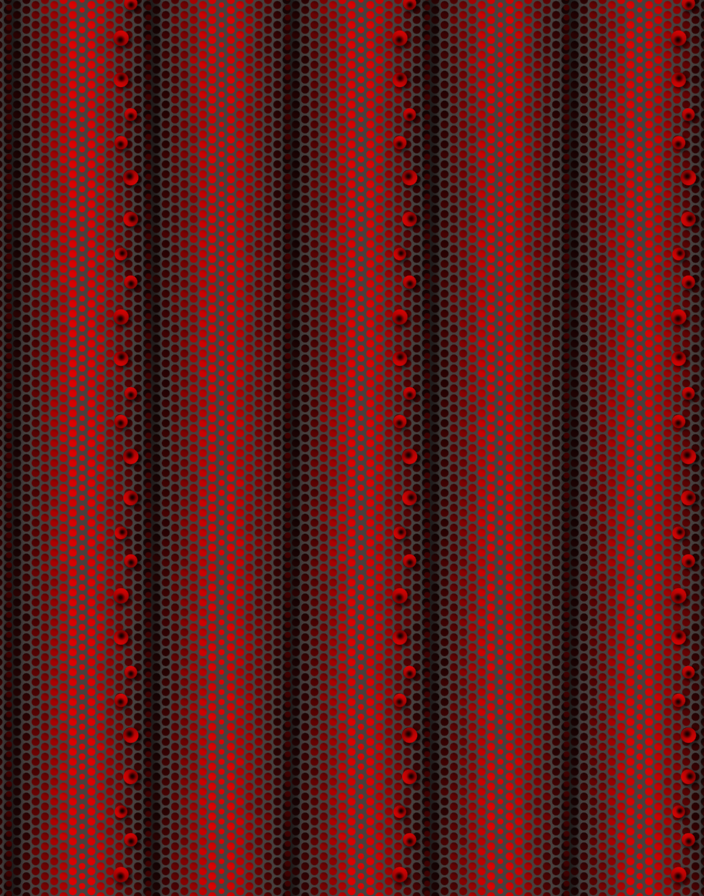
A Shadertoy shader for this pattern:

```glsl
// Ribbed bands of staggered red dots on grey, with strings of hollow beads.
#define TILES_ACROSS 2.525
#define BAND_CENTER 0.2945
#define COLUMNS 30.0
#define ROWS 28.0
#define DOT_RADIUS 0.0143
#define WOBBLE 0.1
#define BEADS 8
#define BEAD_LEAN 180
#define GROUND vec3(0.275, 0.25, 0.245)
#define DARK_DOT vec3(0.085, 0.01, 0.01)
#define BRIGHT_DOT vec3(0.86, 0.006, 0.006)
#define BEAD_RED vec3(0.76, 0.012, 0.012)

const float TAU = 6.2831853;

float hash(vec2 p) {
    vec3 q = fract(p.xyx * vec3(0.1031, 0.103, 0.0973));
    q += dot(q, q.yzx + 33.33);
    return fract((q.x + q.y) * q.z);
}

// Gradient noise that repeats after `period` lattice cells
float cornerSlope(vec2 cell, vec2 offset, float period) {
    float angle = TAU * hash(mod(cell, period) + 3.0);
    return dot(vec2(cos(angle), sin(angle)), offset);
}

float gradientNoise(vec2 p, float period) {
    vec2 i = floor(p), f = fract(p);
    vec2 w = f * f * f * (f * (f * 6.0 - 15.0) + 10.0);
    vec2 e = vec2(1.0, 0.0);
    float low = mix(cornerSlope(i, f, period), cornerSlope(i + e, f - e, period), w.x);
    float high = mix(cornerSlope(i + e.yx, f - e.yx, period),
                     cornerSlope(i + 1.0, f - 1.0, period), w.x);
    return mix(low, high, w.y);
}

float disc(float dist, float radius, float soft) {
    return clamp(0.5 + (radius - dist) / soft, 0.0, 1.0);
}

// 0 on the bright ridge of a band, 1 in the dark seam between bands
float seamDistance(float x) {
    float band = 2.0 * (x - BAND_CENTER);
    return 2.0 * abs(band - round(band));
}

// Steep fall beside the ridge, a mid-red plateau, then a dark seam
vec3 dotColor(float depth) {
    float fall = 0.42 * smoothstep(0.08, 0.55, depth) + 0.58 * smoothstep(0.4, 1.0, depth);
    return mix(BRIGHT_DOT, DARK_DOT, fall);
}

vec3 drawDots(vec3 color, vec2 t, float soft) {
    float column = round((t.x - BAND_CENTER) * COLUMNS);
    float stagger = 0.5 * mod(column, 2.0);
    float row = round(t.y * ROWS - stagger);
    vec2 center = vec2(BAND_CENTER + column / COLUMNS, (row + stagger) / ROWS);
    vec2 local = (t - center) / DOT_RADIUS;

    float wave = gradientNoise(center * 8.0, 8.0);
    float grain = hash(vec2(mod(column, COLUMNS), mod(row, ROWS))) - 0.5;
    float seam = seamDistance(center.x);
    float depth = seam + WOBBLE * (wave + grain);

    // Dots shrink along the ridge and sink into shade towards the seam
    float ridge = 1.0 - smoothstep(0.0, 0.12, seam);
    float radius = DOT_RADIUS * (1.0 - ridge * (0.27 + 0.25 * wave));
    float shade = 1.0 - 0.4 * seam * smoothstep(0.0, 1.0, -local.y + 0.4 * local.x);
    float mask = disc(length(t - center), radius, soft);
    return mix(color, dotColor(depth) * shade, mask);
}

// A narrow string of small dark red dots squeezed into each seam
vec3 drawSeam(vec3 color, vec2 t, float soft) {
    float band = 2.0 * (t.x - BAND_CENTER) - 0.475;
    float y = t.y * ROWS + 0.25;
    vec2 local = vec2((band - round(band)) * 0.5, (y - round(y)) / ROWS);
    vec3 seamRed = mix(DARK_DOT, BRIGHT_DOT, 0.2);
    return mix(color, seamRed, disc(length(local), DOT_RADIUS * 0.75, soft));
}

vec3 drawBeads(vec3 color, vec2 t, float soft) {
    for (int i = 0; i < BEADS; i++) {
        float n = float(i);
        float lean = float((BEAD_LEAN >> i) & 1);
        float drift = 0.015 + 0.017 * sin((n - 0.5) * TAU / 4.0);
        vec2 center = vec2(0.434 + 0.035 * lean, 0.134 + n / float(BEADS) + drift);
        vec2 local = fract(t - center + 0.5) - 0.5;
        float radius = 0.0252 + 0.0027 * cos((n - 0.3) * TAU / 4.0);

        // Soft shadow, lit shell, then the dark opening
        float shadow = smoothstep(1.6, 0.7, length(local - 0.25 * radius) / radius);
        color *= 1.0 - 0.5 * shadow;
        float angle = TAU * hash(vec2(n, 7.0));
        vec2 opening = 0.22 * radius * vec2(cos(angle), sin(angle));
        float hollow = smoothstep(0.72, 0.05, length(local - opening) / radius);
        float light = 0.9 + 0.22 * dot(local, -opening) / (0.22 * radius * radius);
        vec3 shell = BEAD_RED * light * (1.0 - 0.85 * hollow);
        color = mix(color, shell, disc(length(local), radius, soft));
    }
    return color;
}

void mainImage(out vec4 fragColor, in vec2 fragCoord) {
    float pixel = TILES_ACROSS / iResolution.x;
    vec2 t = vec2(fragCoord.x, iResolution.y - fragCoord.y) * pixel;
    float soft = max(pixel * 1.1, 0.005);

    vec3 color = GROUND * (1.0 - 0.55 * smoothstep(0.8, 1.0, seamDistance(t.x)));
    color = drawDots(color, t, soft);
    color = drawSeam(color, t, soft);
    color = drawBeads(color, t, soft);
    fragColor = vec4(color, 1.0);
}
```
